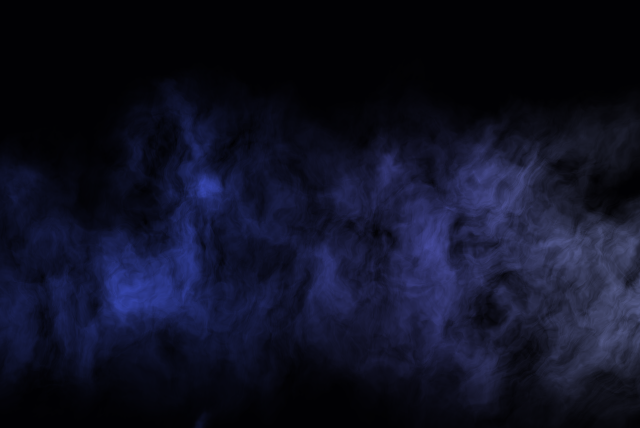
This background is drawn by a WebGL 2 fragment shader. Its source:

```glsl
#version 300 es
precision highp float;
// Drifting blue and grey smoke over black.
// Soft elliptical puffs set the density, warped value noise breaks them up,
// stretched noise adds fine wisps, and the tint runs from blue to grey.
uniform vec2 u_resolution;
out vec4 outColor;

const vec3 NIGHT  = vec3(0.005, 0.005, 0.014);
const vec3 BLUE   = vec3(0.150, 0.195, 0.490);
const vec3 VIOLET = vec3(0.200, 0.215, 0.460);
const vec3 GREY   = vec3(0.260, 0.280, 0.420);

float hash(vec2 p) {
  vec3 q = fract(p.xyx * 0.1031);
  q += dot(q, q.yzx + 33.33);
  return fract((q.x + q.y) * q.z);
}

float noise(vec2 p) {
  vec2 i = floor(p), f = fract(p);
  f = f * f * f * (f * (f * 6.0 - 15.0) + 10.0);
  vec2 e = vec2(0.0, 1.0);
  return mix(mix(hash(i), hash(i + e.yx), f.x),
             mix(hash(i + e.xy), hash(i + e.yy), f.x), f.y);
}

mat2 rotation(float angle) {
  float c = cos(angle), s = sin(angle);
  return mat2(c, s, -s, c);
}

// Layered noise; roughness is the strength kept by each finer layer.
float fbm(vec2 p, float roughness) {
  float sum = 0.0, total = 0.0, gain = 1.0;
  mat2 turn = 2.03 * rotation(0.65);
  for (int i = 0; i < 5; i++) {
    sum += gain * noise(p);
    total += gain;
    p = turn * p + 17.3;
    gain *= roughness;
  }
  return sum / total;
}

// Soft ellipse, tilted by an angle.
float puff(vec2 p, vec2 center, vec2 radius, float angle) {
  vec2 q = (p - center) * rotation(angle) / radius;
  return exp(-dot(q, q));
}

vec2 warp(vec2 p, float scale, float amount) {
  vec2 offset = vec2(fbm(p * scale + 3.7, 0.5), fbm(p * scale + 41.2, 0.5));
  return p + amount * (offset - 0.5);
}

// Blue column and low bank on the left.
float leftSmoke(vec2 p) {
  float d = 0.58 * puff(p, vec2(0.43, 0.57), vec2(0.09, 0.11), 0.0);
  d += 0.34 * puff(p, vec2(0.40, 0.69), vec2(0.10, 0.09), 0.5);
  d += 0.36 * puff(p, vec2(0.36, 0.44), vec2(0.13, 0.13), 0.0);
  d += 0.30 * puff(p, vec2(0.59, 0.63), vec2(0.12, 0.13), 0.0);
  d += 0.38 * puff(p, vec2(0.20, 0.32), vec2(0.32, 0.13), 0.15);
  return d + 0.26 * puff(p, vec2(0.06, 0.52), vec2(0.08, 0.12), -0.3);
}

// Violet haze in the middle.
float middleSmoke(vec2 p) {
  float d = 0.34 * puff(p, vec2(0.80, 0.40), vec2(0.28, 0.20), 0.0);
  d += 0.20 * puff(p, vec2(0.88, 0.58), vec2(0.11, 0.13), 0.0);
  return d + 0.28 * puff(p, vec2(0.75, 0.30), vec2(1.00, 0.25), 0.0);
}

// Grey billows on the right, rising in slanted streaks.
float rightSmoke(vec2 p) {
  float d = 0.56 * puff(p, vec2(1.15, 0.46), vec2(0.18, 0.17), -0.2);
  d += 0.66 * puff(p, vec2(1.45, 0.38), vec2(0.18, 0.15), -0.2);
  d += 0.42 * puff(p, vec2(1.14, 0.18), vec2(0.20, 0.15), -0.3);
  d += 0.36 * puff(p, vec2(1.46, 0.16), vec2(0.18, 0.18), 0.0);
  return d + 0.36 * puff(p, vec2(1.25, 0.62), vec2(0.27, 0.10), 0.2);
}

void main() {
  vec2 p = gl_FragCoord.xy / u_resolution.y;
  p.x += 0.75 - 0.5 * u_resolution.x / u_resolution.y;
  vec2 w = warp(warp(p, 5.0, 0.13), 13.0, 0.09);

  // Broad body, with dark gaps cut into it
  float density = leftSmoke(w) + middleSmoke(w) + rightSmoke(w);
  density *= 1.0 - 0.90 * puff(w, vec2(1.48, 0.56), vec2(0.07, 0.035), -0.2);
  density *= 1.0 - 0.50 * puff(w, vec2(0.75, 0.07), vec2(0.20, 0.10), 0.0);
  density *= 1.0 - 0.35 * puff(w, vec2(0.62, 0.41), vec2(0.13, 0.08), 0.0);
  density *= 1.0 - 0.45 * puff(w, vec2(0.24, 0.52), vec2(0.04, 0.13), 0.0);
  density *= smoothstep(-0.20, 0.24, p.y);

  // Cloud texture and fine wisps, slanted on the right and upright elsewhere
  float rightSide = smoothstep(0.85, 1.20, p.x);
  float cloud = fbm(w * 9.0 + 5.0, 0.62);
  vec2 slanted = warp(p, 6.0, 0.15) * rotation(0.85);
  vec2 upright = warp(p, 6.0, 0.15) * rotation(1.45);
  float wisps = mix(fbm(upright * vec2(7.0, 19.0), 0.65),
                    fbm(slanted * vec2(6.0, 21.0), 0.65), rightSide);
  float texture = 1.0 + 1.9 * (cloud - 0.5) + 1.5 * (wisps - 0.5);
  density *= max(texture, 0.1);

  // Small stray wisps
  density += 0.34 * puff(w, vec2(0.905, 0.595), vec2(0.016, 0.040), -0.15);
  density += 0.22 * puff(w, vec2(1.15, 0.67), vec2(0.016, 0.07), -0.55);
  density += 0.28 * puff(w, vec2(0.465, 0.025), vec2(0.028, 0.022), 0.4);
  density += 0.06 * wisps * puff(w, vec2(1.0, 0.82), vec2(0.04, 0.09), -0.4);

  vec3 tint = mix(BLUE, VIOLET, smoothstep(0.45, 0.95, p.x));
  tint = mix(tint, GREY, smoothstep(0.95, 1.45, p.x));
  outColor = vec4(NIGHT + tint * max(density - 0.035, 0.0), 1.0);
}
```
